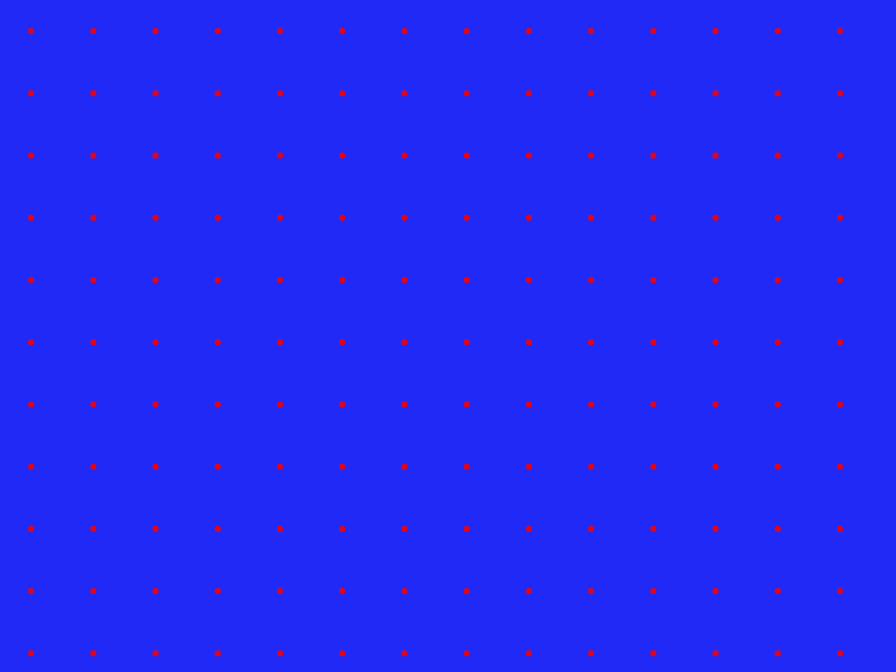
Give the GLSL for this pattern, as a WebGL 1 fragment shader.

```glsl
precision highp float;

uniform vec2 u_resolution;

const float ROWS = 10.8;        // cells per canvas height
const float DOT_RADIUS = 0.05;  // in cells
const vec3 BLUE = vec3(0.125, 0.16, 0.96);
const vec3 RED = vec3(0.88, 0.015, 0.10);

// Signed distance to a disc centred in each unit cell
float dotGrid(vec2 p, float radius) {
  return length(fract(p) - 0.5) - radius;
}

// Coverage of a shape, softened over one pixel
float coverage(float dist, float pixel) {
  return clamp(0.5 - dist / pixel, 0.0, 1.0);
}

void main() {
  // Cells are counted from the top left corner
  float pixel = ROWS / u_resolution.y;
  vec2 fromTopLeft = vec2(gl_FragCoord.x, u_resolution.y - gl_FragCoord.y);
  vec2 cell = fromTopLeft * pixel;

  float ink = coverage(dotGrid(cell, DOT_RADIUS), pixel);
  gl_FragColor = vec4(mix(BLUE, RED, ink), 1.0);
}
```
